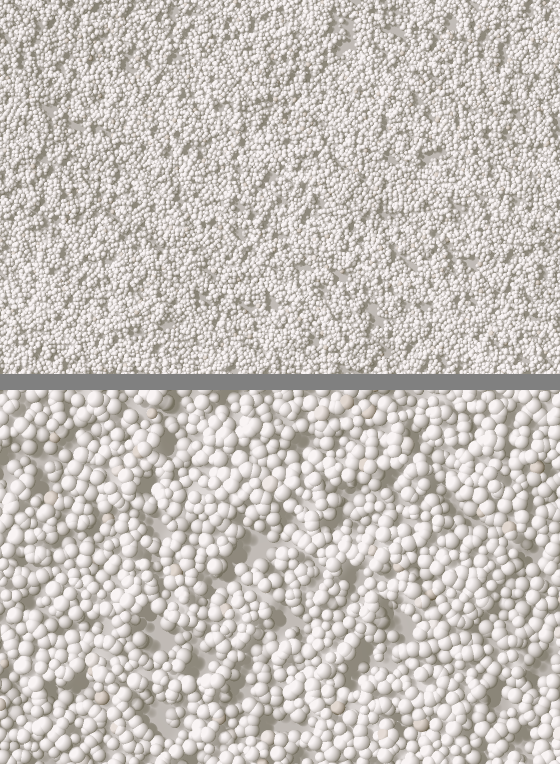
Top, the full canvas; bottom, a detail of the centre.
Reproduce this texture procedurally as a WebGL 2 fragment shader.

```glsl
#version 300 es
precision highp float;
// Rough whitewashed plaster: small clumped grains lit from the left, over olive-grey pits.

#define GRAINS 104.0      // grain cells per canvas height
#define CLUMP 2.15        // clump size in grain cells
#define RELIEF 1.75       // height of clumps in grain cells
#define BARE 0.20         // clump level below which no grain sits
#define LIGHT vec3(-0.66, 0.36, 0.66)
#define SHADOW_SLOPE 0.5  // rise per length that blocks the light
#define SHADOW 0.44
#define CAVITY 0.38
#define HOLLOW_COLOR vec3(0.49, 0.47, 0.41)
#define MIDDLE_COLOR vec3(0.705, 0.682, 0.658)
#define CREST_COLOR vec3(0.955, 0.935, 0.935)

uniform vec2 u_resolution;
out vec4 fragColor;

vec3 hash3(vec2 p) {
  vec3 q = fract(vec3(p.xyx) * vec3(0.1031, 0.1030, 0.0973));
  q += dot(q, q.yxz + 33.33);
  return fract((q.xxy + q.yzz) * q.zyx);
}

float valueNoise(vec2 p) {
  vec2 cell = floor(p), f = fract(p);
  f = f * f * (3.0 - 2.0 * f);
  float low = mix(hash3(cell).x, hash3(cell + vec2(1, 0)).x, f.x);
  float high = mix(hash3(cell + vec2(0, 1)).x, hash3(cell + vec2(1, 1)).x, f.x);
  return mix(low, high, f.y);
}

// Clump level, a little taller than wide, with its lattice turned off the axes.
float clumpLevel(vec2 p) {
  vec2 turned = mat2(0.80, 0.60, -0.60, 0.80) * (p * vec2(1.10, 0.88));
  return valueNoise(turned / CLUMP + 61.0);
}

// Topmost surface: x = height, yz = normal slope, w = grain random value.
vec4 surface(vec2 p) {
  vec4 top = vec4(clumpLevel(p) * RELIEF - 0.1, 0.0, 0.0, 0.4);
  vec2 home = floor(p);
  for (int j = -1; j <= 1; j++) {
    for (int i = -1; i <= 1; i++) {
      vec2 cell = home + vec2(i, j);
      vec3 rnd = hash3(cell);
      vec2 center = cell + rnd.xy;
      float radius = mix(0.46, 0.80, rnd.z);
      vec2 offset = (p - center) / radius;
      float inside = 1.0 - dot(offset, offset);
      if (inside <= 0.0) continue;
      float level = clumpLevel(center);
      if (level < BARE) continue;
      float lift = level * RELIEF + 0.5 * fract(rnd.z * 17.0) - 0.05;
      float height = lift + radius * sqrt(inside);
      if (height > top.x) top = vec4(height, offset, fract(rnd.z * 43.0));
    }
  }
  return top;
}

vec3 plaster(vec2 p) {
  vec4 s = surface(p);
  vec3 normal = vec3(s.yz, sqrt(max(1.0 - dot(s.yz, s.yz), 0.0)));
  float diffuse = dot(normal, normalize(LIGHT));

  // Neighbouring grains that stand between the point and the light.
  vec2 toLight = normalize(LIGHT.xy);
  float blocked = -1.0;
  for (int k = 0; k < 2; k++) {
    float reach = 0.65 + 0.85 * float(k);
    blocked = max(blocked, surface(p + toLight * reach).x - s.x - reach * SHADOW_SLOPE);
  }
  float shade = smoothstep(-0.1, 0.75, blocked);
  float open = smoothstep(0.25, 2.15, s.x);

  float tone = 0.13 + 0.70 * diffuse + CAVITY * open - SHADOW * shade;
  tone += 0.16 * (s.w - 0.5);
  tone += 0.10 * (valueNoise(p / 26.0 + 7.0) - 0.5);
  tone = clamp(tone, -0.06, 1.04);

  vec3 color = mix(HOLLOW_COLOR, MIDDLE_COLOR, min(tone * 2.0, 1.0));
  color = mix(color, CREST_COLOR, max(tone * 2.0 - 1.0, 0.0));
  // A few grains are stained a warmer brown.
  return color - vec3(0.09, 0.11, 0.14) * smoothstep(0.97, 0.99, s.w);
}

void main() {
  // Four samples per pixel smooth the grain edges.
  vec3 color = vec3(0.0);
  for (int k = 0; k < 4; k++) {
    vec2 shift = vec2(k % 2, k / 2) * 0.5 - 0.25;
    color += plaster((gl_FragCoord.xy + shift) / u_resolution.y * GRAINS);
  }
  fragColor = vec4(color * 0.25, 1.0);
}
```
